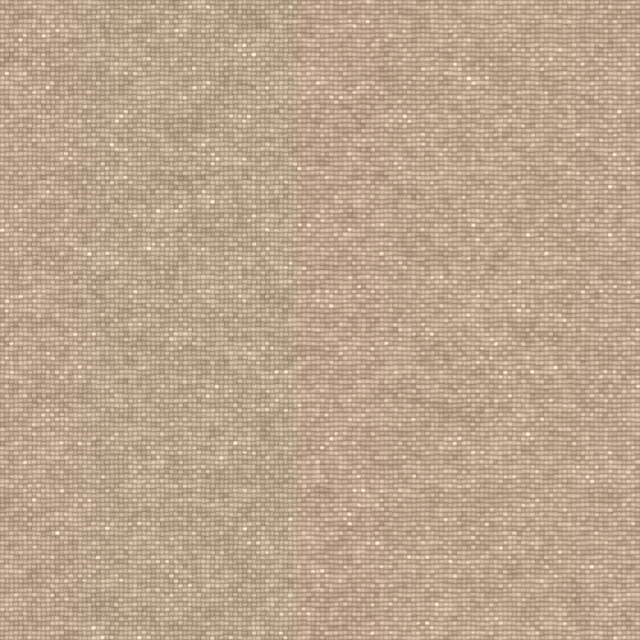
This texture is drawn by a Shadertoy shader. Its source:

```glsl
#define THREADS vec2(140.0, 135.0)
#define LINEN vec3(0.735, 0.643, 0.552)
#define OLIVE_SHIFT vec3(-0.013, 0.002, -0.010)
#define ROSE_SHIFT vec3(0.006, -0.003, -0.001)
#define SEAM_X 0.465
#define WEAVE_CONTRAST 0.25
#define FIBRE_CONTRAST 0.12
#define SLUB_CONTRAST 0.040
#define PATCH_CONTRAST 0.035
#define FLECK_LIGHT 0.17

const float PI = 3.14159;

float hash(vec2 p) {
    vec3 q = fract(vec3(p.xyx) * 0.1031);
    q += dot(q, q.yzx + 33.33);
    return fract((q.x + q.y) * q.z);
}

// Distance to the nearest scattered cell centre
float cellular(vec2 p) {
    vec2 home = floor(p);
    float nearest = 2.0;
    for (int y = -1; y <= 1; y++) {
        for (int x = -1; x <= 1; x++) {
            vec2 cell = home + vec2(x, y);
            vec2 centre = cell + vec2(hash(cell), hash(cell + 57.0));
            nearest = min(nearest, length(p - centre));
        }
    }
    return nearest;
}

// Uneven yarn thickness along one thread
float slub(float thread, float along, float seed) {
    float phase = 2.0 * PI * hash(vec2(thread, seed));
    return (sin(along * 0.19 + phase)
          + sin(along * 0.53 + phase * 3.0)
          + sin(along * 1.27 + phase * 7.0)) / 3.0;
}

vec3 linen(vec2 uv) {
    // Nearly straight threads with small local shifts
    vec2 p = uv * THREADS;
    p += 0.07 * sin(p.yx * vec2(0.83, 0.71) + 2.0 * sin(p * 0.31));
    vec2 cell = floor(p);
    vec2 wave = sin(PI * p);
    vec2 ridge = abs(wave);
    float weftSlub = slub(cell.y, p.x, 11.0);
    float warpSlub = slub(cell.x, p.y, 29.0);

    // Faint dye bands on either side of the seam
    float rightSide = smoothstep(SEAM_X - 0.003, SEAM_X + 0.003, uv.x);
    float olive = smoothstep(0.05, SEAM_X, uv.x) * (1.0 - rightSide);
    float rose = rightSide * (1.0 - smoothstep(SEAM_X, 1.0, uv.x));

    // Plain weave: long pale weft floats over sunken warp
    float crossing = wave.x * wave.y + 0.18 * weftSlub;
    float weftOnTop = smoothstep(-0.45, 0.45, crossing);
    float weft = ridge.y * (0.80 + 0.20 * ridge.x);
    float warp = ridge.x * (0.45 + 0.40 * ridge.y);
    warp = mix(warp, 0.75 * ridge.y, 0.15 + 0.30 * rightSide);
    float relief = mix(warp, weft, weftOnTop) - 0.52;

    // Yarn irregularities and short fibres
    float fibre = hash(cell) - 0.5;
    float strand = hash(floor(p * vec2(0.7, 2.0)) + 311.0) - 0.5;
    float yarn = mix(warpSlub, 1.2 * weftSlub, 0.3 + 0.7 * weftOnTop);

    // Worn patches, wider than tall
    vec2 q = uv * vec2(11.0, 22.0);
    q += 0.35 * sin(q.yx * 2.3 + vec2(0.0, 1.7)) + 0.12 * sin(q.yx * 7.1);
    float distanceToPatch = cellular(q);
    float worn = 1.0 - smoothstep(0.05, 0.50, distanceToPatch);

    // Pale flecks on weft floats, gathered in the worn patches
    float threshold = mix(0.97, 0.60, worn);
    float fleck = smoothstep(threshold, 1.05, hash(cell + 173.0));
    fleck *= weftOnTop * ridge.y * sqrt(ridge.x);

    float tone = WEAVE_CONTRAST * relief
               + FIBRE_CONTRAST * fibre * (0.4 + 0.6 * ridge.x * ridge.y)
               + 0.5 * FIBRE_CONTRAST * strand
               + SLUB_CONTRAST * yarn
               + PATCH_CONTRAST * (0.45 - distanceToPatch)
               + FLECK_LIGHT * fleck;
    return LINEN + tone + OLIVE_SHIFT * olive + ROSE_SHIFT * rose;
}

void mainImage(out vec4 fragColor, in vec2 fragCoord) {
    // Four samples per pixel soften the threads
    vec3 color = vec3(0.0);
    for (int i = 0; i < 4; i++) {
        vec2 offset = vec2(i % 2, i / 2) * 0.5 - 0.25;
        color += linen((fragCoord + offset) / iResolution.y);
    }
    fragColor = vec4(clamp(color * 0.25, 0.0, 1.0), 1.0);
}
```
